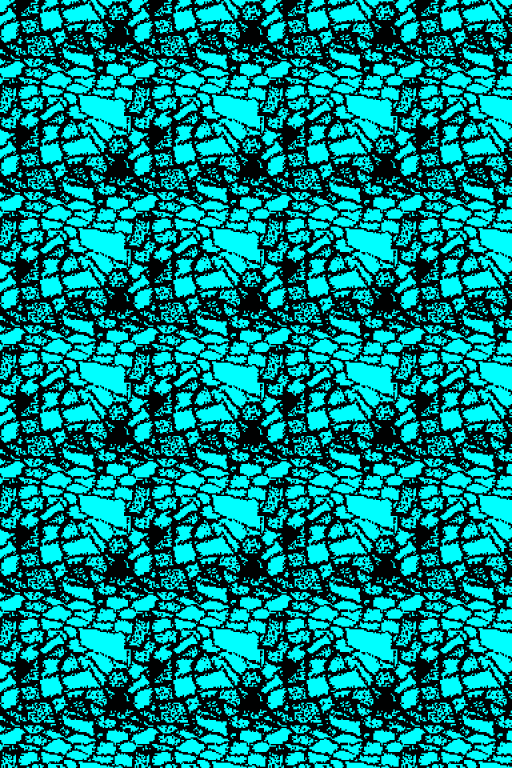
This texture is drawn by a WebGL 2 fragment shader. Its source:

```glsl
#version 300 es
precision highp float;
// A rubble stone wall in two-tone dots: one square tile, repeated 3.84 times across.
// Warped Voronoi stones and a few large slabs give joint distances; gradient noise
// and a hard threshold turn those into ragged, speckled dots, filtered by coverage.

#define DOTS_ACROSS 384.0
#define TILE 100.0
#define STONE_GRID vec2(6.0, 9.0)
#define JOINT 0.5
#define GRAIN 1.0
#define ROUGHNESS 0.9
#define STAR_PIT vec2(89.0, 26.0)
#define SIDE_PIT vec2(16.0, 1.0)
#define STONE_COLOR vec3(0.0, 1.0, 1.0)
#define JOINT_COLOR vec3(0.0, 0.005, 0.005)

uniform vec2 u_resolution;
out vec4 fragColor;

const float TAU = 6.2831853;
const int SLABS = 7;
// Slab centre and half size, in dots from the upper left of the tile
const vec4 slabBox[SLABS] = vec4[](
    vec4(38, 84, 10, 4), vec4(3, 14, 10, 4), vec4(59, 44, 13, 5), vec4(30, 35, 11, 9),
    vec4(5, 75, 12, 6), vec4(60, 11, 12, 7), vec4(77, 82, 18, 9));
// Slab tilt and roughness
const vec2 slabLook[SLABS] = vec2[](
    vec2(-0.5, 0.2), vec2(-0.6, 0.2), vec2(0.3, 0.1), vec2(0.1, 1.0),
    vec2(-1.2, 0.9), vec2(-0.25, 0.0), vec2(0.25, 0.0));

vec2 hash2(vec2 cell) {
    uvec2 v = uvec2(ivec2(cell)) * 1664525u + 1013904223u;
    for (int i = 0; i < 2; i++) {
        v.x += v.y * 1664525u;
        v.y += v.x * 1664525u;
        v ^= v >> 16u;
    }
    return vec2(v >> 8u) / 16777216.0;
}

float gradientDot(vec2 cell, vec2 offset, float period) {
    float angle = TAU * hash2(mod(cell, period) + 211.0).x;
    return dot(vec2(cos(angle), sin(angle)), offset);
}

// Gradient noise that repeats after a whole number of cells
float noise(vec2 p, float period) {
    vec2 i = floor(p), f = fract(p), e = vec2(1, 0);
    vec2 s = f * f * f * (f * (f * 6.0 - 15.0) + 10.0);
    return mix(
        mix(gradientDot(i, f, period), gradientDot(i + e, f - e, period), s.x),
        mix(gradientDot(i + e.yx, f - e.yx, period), gradientDot(i + 1.0, f - 1.0, period), s.x),
        s.y);
}

vec2 wrapDelta(vec2 d) { return mod(d + 0.5 * TILE, TILE) - 0.5 * TILE; }

float pit(vec2 p, vec2 centre, float spread) {
    vec2 d = wrapDelta(p - centre);
    return exp(-dot(d, d) / spread);
}

// Distance to the nearest joint in dots (x) and a random value per stone (y)
vec2 rubble(vec2 p) {
    float tilt = 3.0 * (1.0 + cos(TAU * p.y / TILE));
    float squash = 5.0 * sin(TAU * (p.y - 58.0) / TILE);
    p.y += tilt * sin(TAU * (p.x - 20.0) / TILE) + squash;
    vec2 g = p * STONE_GRID / TILE, base = floor(g);
    float near = 1e3, next = 1e3, look = 0.0;
    vec2 nearSite = vec2(0), nextSite = vec2(1);
    for (int j = -2; j <= 2; j++)
    for (int i = -2; i <= 2; i++) {
        vec2 cell = base + vec2(i, j), wrapped = mod(cell, STONE_GRID);
        vec2 site = cell + 0.5 + 0.8 * (hash2(wrapped) - 0.5);
        vec2 traits = hash2(wrapped + 37.0);
        float d = dot(g - site, g - site) - 0.15 * traits.x;
        if (d < near) {
            next = near; nextSite = nearSite;
            near = d; nearSite = site; look = traits.y;
        } else if (d < next) {
            next = d; nextSite = site;
        }
    }
    return vec2(12.0 * (next - near) / (2.0 * distance(nearSite, nextSite)), look);
}

// One dot of the tile: 1 on stone, 0 in joints and speckles
float stoneDot(vec2 dotCell) {
    vec2 cell = mod(dotCell, TILE), p = cell + 0.5;
    vec2 warped = p + 2.5 * vec2(noise(p * 0.1, 10.0), noise(p.yx * 0.1 + 4.0, 10.0));
    vec2 stone = rubble(warped);
    float edge = stone.x, rough = stone.y * stone.y;
    rough += 0.4 * exp(-pow((p.y - 30.0) / 12.0, 2.0));

    // Tapered slabs lie over the rubble
    for (int i = 0; i < SLABS; i++) {
        float c = cos(slabLook[i].x), s = sin(slabLook[i].x);
        vec2 q = mat2(c, -s, s, c) * wrapDelta(warped - slabBox[i].xy), size = slabBox[i].zw;
        q.x -= 0.3 * q.y;
        size.y *= 1.0 + 0.25 * clamp(q.x / size.x, -1.0, 1.0);
        vec2 d = abs(q) - size;
        float outside = max(d.x, d.y);
        if (outside < 0.0) rough = slabLook[i].y;
        edge = outside < 0.0 ? -outside : min(edge, outside);
    }

    float gap = JOINT + 0.8 * noise(p * 0.15, 15.0);
    float body = smoothstep(-0.5, 2.0, edge - gap);
    float grain = noise(p * 0.5, 50.0) + 0.4 * (hash2(cell + 503.0).x - 0.5);
    float dark = 2.0 * (pit(warped, STAR_PIT, 45.0) + pit(warped, SIDE_PIT, 35.0));
    return step(0.35, body - 0.65 * ROUGHNESS * rough + GRAIN * grain - dark);
}

void main() {
    // Area of each dot covered by this pixel
    float span = DOTS_ACROSS / u_resolution.x;
    vec2 p = vec2(gl_FragCoord.x, u_resolution.y - gl_FragCoord.y) * span;
    vec2 lo = p - 0.5 * span, hi = p + 0.5 * span;
    float lit = 0.0, total = 0.0;
    for (int k = 0; k < 9; k++) {
        vec2 cell = floor(lo) + vec2(k % 3, k / 3);
        vec2 overlap = max(min(hi, cell + 1.0) - max(lo, cell), 0.0);
        float area = overlap.x * overlap.y;
        if (area > 0.0) lit += area * stoneDot(cell);
        total += area;
    }
    fragColor = vec4(mix(JOINT_COLOR, STONE_COLOR, lit / total), 1.0);
}
```
